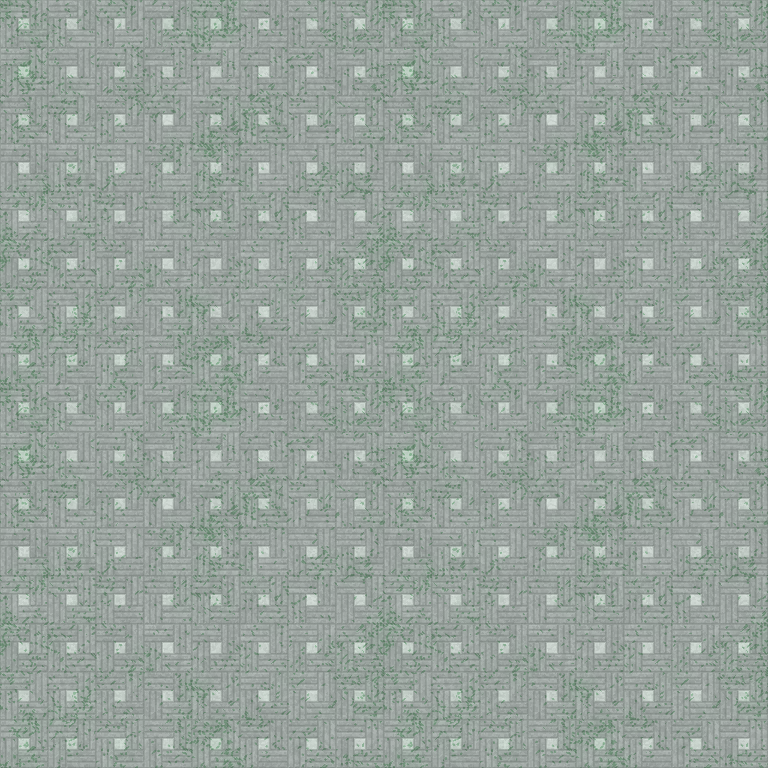
Write a Shadertoy shader that draws this texture.

```glsl
// Grey paving: 16 x 16 pinwheels, each four blocks of three slats turning
// around a pale square. Quarter turns fold all blocks into one; wrapped
// cellular noise adds stone grain and green moss that recur every 8 pinwheels.

const float TAU = 6.2831853;

float hash(vec2 p) {
    vec3 q = fract(p.xyx * 0.1031);
    q += dot(q, q.yzx + 33.33);
    return fract((q.x + q.y) * q.z);
}

// Wrapped cellular noise: x = distance to nearest point, y = its random value
vec2 cellular(vec2 p, float period) {
    vec2 base = floor(p), nearest = vec2(9.0, 0.0);
    for (int j = -1; j <= 1; j++)
    for (int i = -1; i <= 1; i++) {
        vec2 id = base + vec2(i, j);
        vec2 key = mod(id, period);
        vec2 point = id + vec2(hash(key + 17.3), hash(key + 71.9));
        float dist = length(point - p);
        if (dist < nearest.x) nearest = vec2(dist, hash(key + 5.7));
    }
    return nearest;
}

void mainImage(out vec4 fragColor, in vec2 fragCoord) {
    vec2 uv = fragCoord / iResolution.xy;
    vec2 p = uv * 16.0;
    vec2 cell = mod(floor(p), 8.0);
    float pixel = 128.0 / min(iResolution.x, iResolution.y);

    // Fold the four blocks onto the top one; units are slat widths
    vec2 c = fract(p) * 8.0 - 4.0;
    int arm = 4;
    for (int k = 0; k < 4; k++) {
        if (c.y > 1.0 && c.x < 1.0) { arm = k; break; }
        c = vec2(-c.y, c.x);
    }
    bool isSquare = arm == 4;
    float row = isSquare ? 0.0 : clamp(floor(c.y - 1.0), 0.0, 2.0);

    // Distance to the edge of the slat or square
    vec2 local = isSquare ? c : c - vec2(-1.5, row + 1.5);
    vec2 inset = (isSquare ? vec2(1.0) : vec2(2.5, 0.5)) - abs(local);
    float edge = min(inset.x, inset.y);

    // Edge direction, turned back to the canvas for the bevel light
    vec2 normal = inset.x < inset.y ? vec2(sign(local.x), 0.0) : vec2(0.0, sign(local.y));
    for (int k = 0; k < arm && !isSquare; k++) normal = vec2(normal.y, -normal.x);
    float light = dot(normal, vec2(-0.6, 0.8));

    // Stone tone per slat, with fine and coarse grain
    float tone = hash(cell * 13.0 + vec2(float(arm) * 3.0, row + 1.0)) - 0.5;
    float grain = cellular(p * 24.0, 192.0).y - 0.5;
    float mottle = cellular(p * 9.0, 72.0).y - 0.5;
    vec3 color = isSquare ? vec3(0.775, 0.81, 0.79) : vec3(0.628, 0.657, 0.645);
    color += 0.035 * tone + 0.07 * grain + 0.03 * mottle;

    // Bevel and dark joint
    color += 0.05 * light * (1.0 - smoothstep(0.1, 0.22 + pixel, edge));
    float joint = 1.0 - smoothstep(0.08 - 0.5 * pixel, 0.08 + 0.5 * pixel, edge);
    color = mix(color, vec3(0.47, 0.505, 0.485), joint * 0.85);

    // Moss: ragged specks gathered in patches, densest in upright bands
    vec2 bent = p + 0.04 * sin(TAU * (p.yx * vec2(3.0, 2.0) + p * 0.5));
    float band = 0.5 + 0.5 * cos(TAU * (uv.x * 4.0 - 0.11));
    vec2 patchCell = cellular(bent * 1.5, 12.0);
    float growth = patchCell.y * (1.0 - smoothstep(0.2, 0.85, patchCell.x));
    growth *= 0.45 + 0.55 * band * band;
    vec2 speck = cellular(bent * 16.0, 128.0);
    float moss = step(0.95 - 0.55 * growth, speck.y) * (1.0 - smoothstep(0.25, 0.65, speck.x));
    color *= mix(vec3(1.0), vec3(0.95, 1.0, 0.96), growth);
    color *= mix(vec3(1.0), vec3(0.66, 0.83, 0.70), moss * 0.85);

    fragColor = vec4(color, 1.0);
}
```
